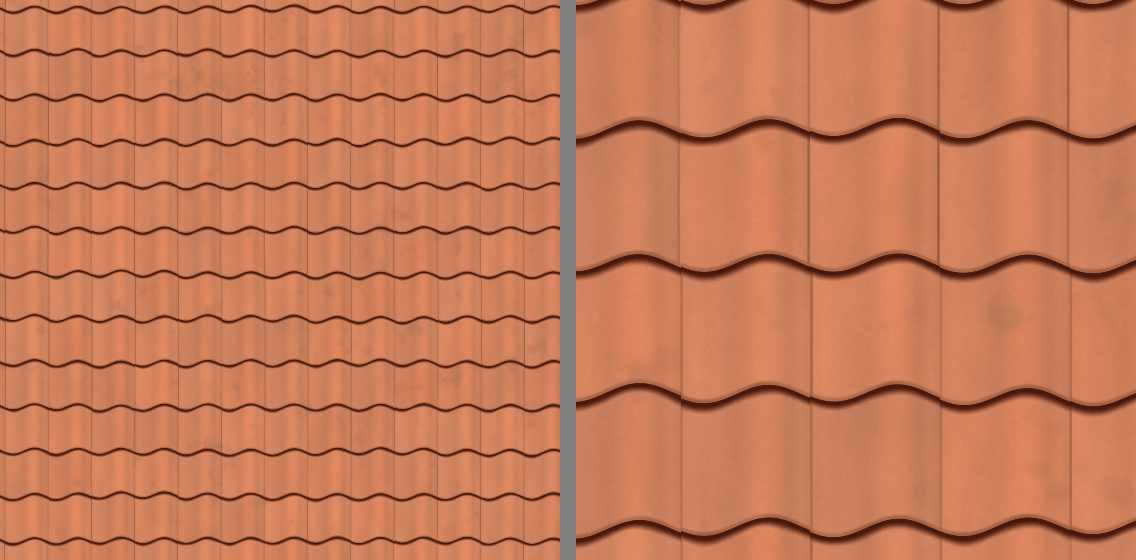
Left: the whole. Right: its middle third, enlarged.
Write a WebGL 2 fragment shader that draws this texture.

```glsl
#version 300 es
precision highp float;

#define TILES vec2(12.95, 12.63)
#define ORIGIN vec2(0.0095, 0.0355)
#define WAVE_HEIGHT 0.068
#define CREST 0.68
#define SHADOW_DEPTH 0.09
#define LIP_WIDTH 0.042
#define SEAM_WIDTH 0.010
#define CLAY vec3(0.825, 0.512, 0.371)
#define LIP vec3(0.620, 0.365, 0.245)
#define SHADOW vec3(0.290, 0.095, 0.040)

uniform vec2 u_resolution;
out vec4 fragColor;

const float TAU = 6.2831853;

float hash(vec2 p) {
  vec3 q = fract(p.xyx * vec3(0.1031, 0.1030, 0.0973));
  q += dot(q, q.yzx + 33.33);
  return fract((q.x + q.y) * q.z);
}

float noise(vec2 p) {
  vec2 cell = floor(p), f = fract(p);
  f = f * f * (3.0 - 2.0 * f);
  float low = mix(hash(cell), hash(cell + vec2(1, 0)), f.x);
  float high = mix(hash(cell + vec2(0, 1)), hash(cell + vec2(1, 1)), f.x);
  return mix(low, high, f.y);
}

float fbm(vec2 p) {
  float sum = 0.0, weight = 0.5;
  for (int i = 0; i < 4; i++) {
    sum += weight * noise(p);
    p = p * 2.03 + 17.1;
    weight *= 0.5;
  }
  return sum;
}

// Soft bump around a centre, periodic across one tile
float ridge(float x, float centre, float width) {
  float d = abs(fract(x - centre + 0.5) - 0.5);
  return exp(-d * d / (width * width));
}

// Fired clay: curved shading, tint per tile, stains and grain
vec3 clayColor(vec2 p, vec2 tile, float across) {
  float tone = hash(tile + 31.0) - 0.5;
  float warmth = hash(tile + 67.0) - 0.5;
  float light = 1.0 + 0.035 * ridge(across, 0.64, 0.12)
              + 0.020 * ridge(across, 0.10, 0.06)
              - 0.045 * ridge(across, 0.83, 0.07)
              - 0.035 * ridge(across, 0.42, 0.10);
  light += 0.045 * tone;
  light += 0.08 * (fbm(p * vec2(3.0, 1.6) + tile * 5.3) - 0.47);
  light += 0.025 * (noise(p * 38.0) - 0.5);
  vec3 color = CLAY * light;
  float tint = warmth + 0.7 * ridge(across, 0.64, 0.13) - 0.16;
  color += vec3(0.018, -0.005, -0.016) * tint;
  float stain = smoothstep(0.62, 0.85, fbm(p * 2.3 + 41.0));
  return mix(color, vec3(0.64, 0.42, 0.32), 0.4 * stain);
}

void main() {
  vec2 uv = gl_FragCoord.xy / u_resolution;
  vec2 p = (uv - ORIGIN) * TILES;
  vec2 pixel = TILES / u_resolution;

  // Wavy lower edge of each course, with small steps between tiles
  float level = p.y - WAVE_HEIGHT * cos(TAU * (p.x - CREST));
  float course = floor(level + 0.5);
  vec2 edgeTile = vec2(floor(p.x), course);
  float stagger = (hash(edgeTile + 11.0) - 0.5) * 0.025;
  float bow = (noise(vec2(p.x * 0.35, course * 7.0) + 50.0) - 0.5) * 0.05;
  float edge = level - course - stagger - bow;

  // Course and column that own this point
  float row = edge < 0.0 ? course - 1.0 : course;
  float x = p.x + (hash(vec2(row, 5.0) + 20.0) - 0.5) * 0.035;
  vec2 tile = vec2(floor(x), row) + 40.0;
  float across = fract(x);
  vec3 color = clayColor(p + 40.0, tile, across);

  // Side seam: thin dark joint with a soft shade to its left
  float seam = abs(fract(x + 0.5) - 0.5);
  float joint = 1.0 - smoothstep(SEAM_WIDTH - pixel.x * 0.5, SEAM_WIDTH + pixel.x * 0.5, seam);
  float seamStrength = mix(0.25, 0.75, hash(vec2(floor(x + 0.5), row) + 83.0));
  color *= 1.0 - 0.05 * smoothstep(0.90, 1.0, across);
  color = mix(color, LIP * 0.9, joint * seamStrength);

  // Dull rim on the lip only
  float wear = noise(p * vec2(5.0, 2.0) + 90.0);
  float rim = 1.0 - smoothstep(0.3 * LIP_WIDTH, LIP_WIDTH, edge);
  vec3 lip = mix(color, LIP, rim * mix(0.55, 1.0, wear));

  // Cast shadow below the edge, fading onto the next course
  float depth = SHADOW_DEPTH * mix(0.85, 1.15, wear);
  float shade = 1.0 - smoothstep(0.2 * depth, depth, -edge);
  vec3 below = mix(color, SHADOW, shade);
  float above = smoothstep(-0.5 * pixel.y, 0.5 * pixel.y, edge);
  fragColor = vec4(mix(below, lip, above), 1.0);
}
```
